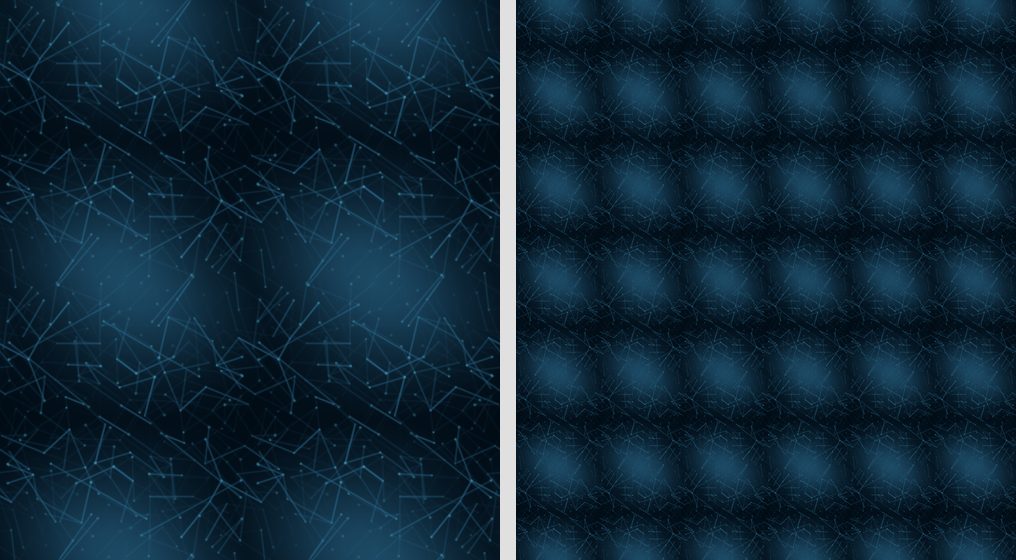
Left: one tile. Right: repeated 3 by 3.
Reproduce this background procedurally as a Shadertoy shader.

```glsl
const vec3 NIGHT = vec3(0.0, 0.04, 0.075);
const vec3 GLOW = vec3(0.11, 0.285, 0.39);
const vec3 LINE = vec3(0.19, 0.48, 0.64);
const vec3 DOT = vec3(0.30, 0.68, 0.77);
const vec2 TILES = vec2(2.0);

// Integer hash: cell and seed to three values in 0..1
vec3 hash3(vec2 cell, float seed) {
    uvec3 v = uvec3(cell, seed) * 1664525u + 1013904223u;
    v.x += v.y * v.z; v.y += v.z * v.x; v.z += v.x * v.y;
    v ^= v >> 16u;
    v.x += v.y * v.z; v.y += v.z * v.x; v.z += v.x * v.y;
    return vec3(v & 65535u) / 65536.0;
}

// Wrapped cell; the upper half reuses the lower half turned by 180 degrees
vec3 turnedCell(vec2 id, vec2 grid) {
    id = mod(id, grid);
    return id.y < grid.y * 0.5 ? vec3(id, 1.0) : vec3(grid - 1.0 - id, -1.0);
}

vec2 nodePosition(vec2 id, vec2 grid, float seed) {
    vec3 cell = turnedCell(id, grid);
    vec2 jitter = hash3(cell.xy, seed).xy - 0.5;
    return id + 0.5 + 0.84 * jitter * cell.z;
}

float segmentDistance(vec2 p, vec2 a, vec2 b) {
    vec2 ab = b - a;
    float t = clamp(dot(p - a, ab) / max(dot(ab, ab), 1e-8), 0.0, 1.0);
    return length(p - a - ab * t);
}

float softEdge(float dist, float radius, float pixel) {
    return 1.0 - smoothstep(0.0, radius + pixel, dist);
}

float cover(float a, float b) {
    return 1.0 - (1.0 - a) * (1.0 - b);
}

// Clusters with open gaps, sparser beside the glow
float clusterDensity(vec2 cell, vec2 grid, float seed) {
    vec2 h = (cell + 0.5) / grid;
    float open = smoothstep(0.10, 0.32, length((h - vec2(0.16, 0.03)) * vec2(0.8, 1.4)));
    float cluster = hash3(floor(cell * 0.5), seed + 9.0).x;
    return open * mix(0.2, 1.0, smoothstep(0.15, 0.7, cluster));
}

// Linked nodes: x holds lines, y holds dots
vec2 network(vec2 tile, vec2 grid, vec2 tileSize, int links, float width, float seed, float pixel) {
    vec2 p = tile * grid, scale = tileSize / grid, ink = vec2(0.0);
    for (int y = -2; y <= 2; y++)
    for (int x = -2; x <= 2; x++) {
        vec2 id = floor(p) + vec2(x, y);
        vec3 cell = turnedCell(id, grid);
        float density = clusterDensity(cell.xy, grid, seed);
        vec2 a = nodePosition(id, grid, seed);
        for (int k = 0; k < links; k++) {
            vec3 r = hash3(cell.xy, seed + 20.0 + float(k));
            vec2 target = id + cell.z * (floor(r.xy * 5.0) - 2.0);
            vec2 b = nodePosition(target, grid, seed);
            float strength = density * mix(0.08, 0.8, r.z * r.z * r.z);
            float d = segmentDistance(p * scale, a * scale, b * scale);
            ink.x = cover(ink.x, strength * softEdge(d, width, pixel));
        }
        vec3 look = hash3(cell.xy, seed + 40.0);
        float radius = mix(0.0016, 0.0030, look.x);
        float bright = step(0.3, look.y) * mix(0.25, 0.95, look.z) * mix(0.3, 1.0, density);
        ink.y = cover(ink.y, bright * softEdge(length((p - a) * scale), radius, pixel));
    }
    return ink;
}

// Wide oval light on the horizontal tile edges, leaning sideways
float glowAmount(vec2 tile) {
    float centre = 0.5 - 0.08 * sin(6.28319 * tile.y);
    float dx = fract(tile.x - centre + 0.5) - 0.5;
    float dy = min(tile.y, 1.0 - tile.y);
    return exp(-7.0 * dx * dx - 9.8 * dy * dy);
}

void mainImage(out vec4 fragColor, in vec2 fragCoord) {
    vec2 tile = fract(fragCoord / iResolution.xy * TILES);
    vec2 tileSize = vec2(iResolution.x / iResolution.y, 1.0) / TILES;
    float pixel = 1.0 / iResolution.y;

    float glow = glowAmount(tile);
    vec3 color = mix(NIGHT, GLOW, glow);

    // Short dense mesh, then long sparse links
    vec2 mesh = network(tile, vec2(14.0, 16.0), tileSize, 2, 0.0013, 3.0, pixel);
    vec2 spans = network(tile, vec2(6.0, 8.0), tileSize, 1, 0.0012, 5.0, pixel);
    float lines = cover(mesh.x, spans.x);
    float dots = cover(mesh.y, spans.y);

    color = mix(color, LINE, lines * mix(0.6, 0.95, glow));
    color = mix(color, DOT, dots * mix(0.55, 0.8, glow));
    fragColor = vec4(color, 1.0);
}
```
